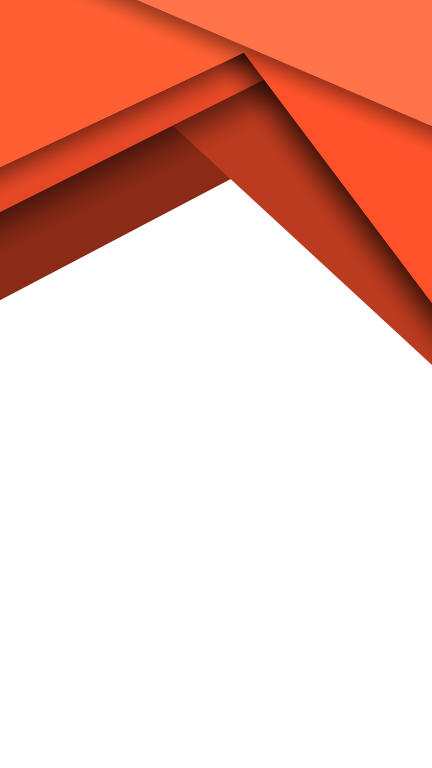
A WebGL 2 fragment shader for this background:

```glsl
#version 300 es
precision highp float;
// Overlapping sheets of orange paper folded across the top of a white page.
// Each sheet is a half-plane, painted back to front, with a soft shadow
// that falls from its edge onto the sheets below.
uniform vec2 u_resolution;
out vec4 fragColor;

// Signed distance to the line a-b, positive on the upper or right side.
float edgeDistance(vec2 p, vec2 a, vec2 b) {
    vec2 along = normalize(b - a);
    return dot(p - a, vec2(along.y, -along.x));
}

// Darkens what lies beyond the edge, then covers the inner side with paper.
vec3 addSheet(vec3 below, vec3 paper, float d, float shadow, float reach) {
    float fade = 1.0 - clamp(-d / reach, 0.0, 1.0);
    below *= 1.0 - shadow * mix(fade * fade, smoothstep(0.0, 1.0, fade), 0.4);
    float halfPixel = 0.6 / u_resolution.x;
    return mix(below, paper, smoothstep(-halfPixel, halfPixel, d));
}

void main() {
    // Width is 1; y is measured downward from the top edge.
    vec2 p = vec2(gl_FragCoord.x / u_resolution.x,
                  (1.0 - gl_FragCoord.y / u_resolution.y) * 16.0 / 9.0);

    float maroonEdge = edgeDistance(p, vec2(0.0, 0.695), vec2(0.535, 0.414));
    float rustEdge = edgeDistance(p, vec2(0.400, 0.291), vec2(1.0, 0.845));
    float stripEdge = edgeDistance(p, vec2(0.0, 0.491), vec2(0.611, 0.185));
    float orangeEdge = edgeDistance(p, vec2(0.0, 0.387), vec2(0.588, 0.111));
    float wedgeEdge = edgeDistance(p, vec2(0.565, 0.123), vec2(1.0, 0.702));
    float salmonEdge = edgeDistance(p, vec2(0.317, 0.0), vec2(1.0, 0.292));

    vec3 orange = vec3(1.0, 0.373, 0.195);
    vec3 color = vec3(1.0);

    // Dark backing sheets, lying flat on the page.
    color = addSheet(color, vec3(0.54, 0.165, 0.09), maroonEdge, 0.0, 1.0);
    color = addSheet(color, vec3(0.73, 0.23, 0.12), rustEdge, 0.0, 1.0);

    // Red strip, and the shadow of the orange sheet upon it.
    color = addSheet(color, vec3(0.895, 0.282, 0.15), stripEdge, 0.45, 0.095);
    color = addSheet(color, orange, orangeEdge, 0.4, 0.07);

    // Right wedge, tucked beneath the orange sheet.
    color = addSheet(color, vec3(1.0, 0.322, 0.167), wedgeEdge, 0.6, 0.085);
    color = addSheet(color, orange, orangeEdge, 0.0, 1.0);

    // Front sheet in the upper right corner.
    color = addSheet(color, vec3(1.0, 0.45, 0.29), salmonEdge, 0.38, 0.065);

    fragColor = vec4(color, 1.0);
}
```
